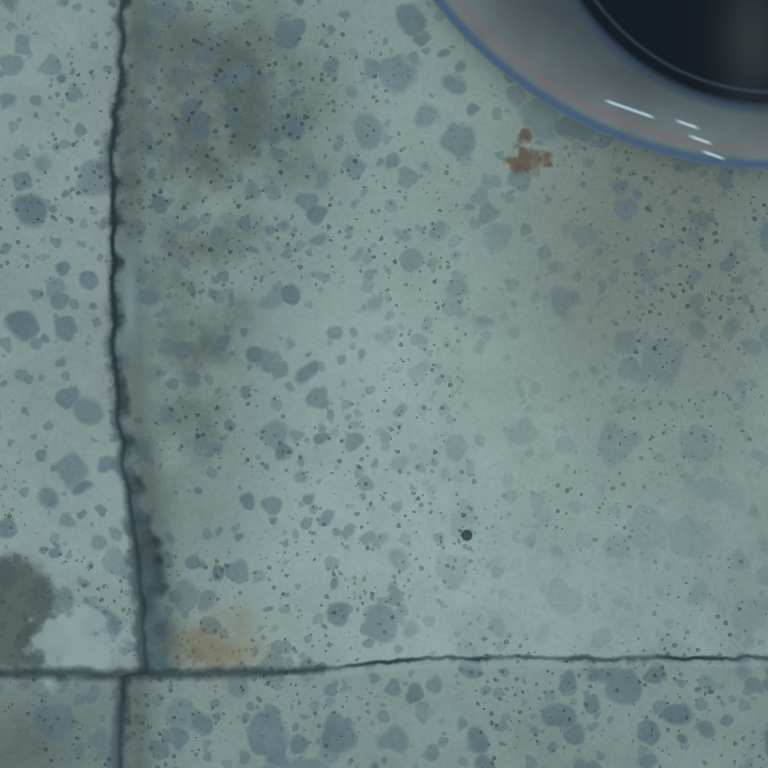
Give the GLSL for this texture, as a WebGL 2 fragment shader.

```glsl
#version 300 es
precision highp float;
// Worn, speckled stone slabs split by dirty joints, with a glass bowl in the corner.
// Hashed cells scatter the spots, fbm stains the stone, and distances to bent
// lines and circles shape the joints and the glass.
#define SPOT vec3(0.32, 0.405, 0.445)
#define STONE_LIGHT vec3(0.545, 0.64, 0.63)
#define STONE_DULL vec3(0.495, 0.575, 0.57)
#define GRIME vec3(0.275, 0.325, 0.315)
#define JOINT vec3(0.25, 0.325, 0.345)
#define CRACK vec3(0.13, 0.175, 0.19)
#define BOWL vec3(1.009, 1.34, 0.561)
#define WELL vec3(1.009, 1.168, 0.305)

uniform vec2 u_resolution;
out vec4 fragColor;

float hash(vec2 p) {
  vec3 q = fract(p.xyx * 0.1031);
  q += dot(q, q.yzx + 33.33);
  return fract((q.x + q.y) * q.z);
}

float noise(vec2 p) {
  vec2 i = floor(p), f = fract(p);
  f = f * f * (3.0 - 2.0 * f);
  return mix(mix(hash(i), hash(i + vec2(1, 0)), f.x),
             mix(hash(i + vec2(0, 1)), hash(i + vec2(1, 1)), f.x), f.y);
}

float fbm(vec2 p) {
  float sum = 0.0, amp = 0.5;
  for (int i = 0; i < 4; i++, amp *= 0.5) {
    sum += amp * noise(p);
    p = p * 2.03 + 17.1;
  }
  return sum;
}

// Soft elliptical blob, 1 at its center.
float blob(vec2 p, float x, float y, float w, float h) {
  vec2 d = (p - vec2(x, y)) / vec2(w, h);
  return exp(-dot(d, d));
}

// Band around zero with a soft edge.
float band(float d, float width, float soft) {
  return 1.0 - smoothstep(width - soft, width + soft, abs(d));
}

// One layer of randomly sized round spots, each with its own strength.
float spots(vec2 p, float scale, float density) {
  vec2 q = p * scale, n = q * 2.6 + scale;
  q += 0.27 * vec2(noise(n), noise(n + 40.0)) - 0.13;
  float cover = 0.0;
  for (int k = 0; k < 9; k++) {
    vec2 cell = floor(q) + vec2(k % 3 - 1, k / 3 - 1), id = cell + scale * 3.0;
    vec2 center = cell + vec2(hash(id + 3.7), hash(id + 9.2));
    float radius = mix(0.14, 0.43, pow(hash(id + 21.0), 1.7));
    float shown = step(hash(id + 31.0), density) * mix(0.5, 1.0, hash(id + 51.0));
    cover = max(cover, shown * (1.0 - smoothstep(-0.08, 0.07, length(q - center) - radius)));
  }
  return cover;
}

vec3 stone(vec2 p, float left, float low) {
  float cloud = fbm(p * 7.0), fine = fbm(p * 22.0), main = (1.0 - left) * (1.0 - low);
  vec3 color = mix(STONE_DULL, STONE_LIGHT, blob(p, 0.56, 0.45, 0.3, 0.55));
  color *= (0.9 + 0.12 * cloud + 0.1 * fine) * (1.0 - 0.08 * low);
  // Grime down the left, warm stain below the bowl.
  float grime = blob(p, 0.28, 0.85, 0.15, 0.2) + 0.8 * blob(p, 0.24, 0.5, 0.09, 0.2);
  grime *= main * smoothstep(0.2, 0.7, 0.5 * (cloud + fine));
  grime += 0.5 * low * blob(p, 0.03, 0.03, 0.12, 0.08);
  color = mix(color, GRIME, min(grime, 0.75));
  color = mix(color, vec3(0.36, 0.39, 0.36), blob(p, 0.86, 0.7, 0.22, 0.24) * (0.4 + 0.4 * cloud));
  // Spots fade toward the lower right of the main slab.
  float fade = smoothstep(0.4, 0.75, p.x) * (1.0 - smoothstep(0.35, 0.8, p.y)) * main;
  float cover = max(spots(p, 16.0, 0.45), spots(p, 27.0, 0.48));
  cover = max(cover, 0.8 * spots(p, 52.0, 0.35));
  cover *= mix(0.76, 0.25, fade) * (1.0 - 0.45 * blob(p, 0.58, 0.5, 0.18, 0.4));
  color = mix(color, SPOT * (0.85 + 0.3 * fine), cover);
  // Fine round grit, thickest in the grime.
  float grit = spots(p, 130.0, 0.2) * smoothstep(0.4, 0.7, noise(p * 9.0) + 0.2 * grime);
  return color * (1.0 - 0.3 * grit) + 0.025 * (noise(p * 260.0) - 0.5);
}

vec3 joints(vec3 color, vec2 p, float dx, float dy, float low) {
  float rough = fbm(p * 38.0) - 0.5;
  float wide = (1.0 - smoothstep(0.12, 0.58, p.y)) * (1.0 - low);
  // Upright joint: grime, pale edge, mortar and crack.
  color = mix(color, GRIME, 0.5 * exp(-pow((dx - 0.022) / 0.02, 2.0)));
  color = mix(color, vec3(0.47, 0.57, 0.59), 0.7 * blob(vec2(dx, p.y), 0.022, 0.61, 0.012, 0.07));
  float mortar = band(dx + 0.03 * rough, 0.006 + 0.018 * wide + 0.004 * low, 0.007);
  color = mix(color, JOINT * (1.0 + 0.9 * rough), 0.85 * mortar);
  float crack = band(dx + 0.01 * wide + 0.014 * rough, 0.003, 0.003);
  color = mix(color, CRACK, crack * mix(0.45, 0.85, blob(p, 0.15, 0.68, 1.0, 0.2)));
  // Level joint: soft at left, thin and broken at right.
  float right = smoothstep(0.34, 0.46, p.x);
  float seam = band(dy + 0.012 * rough, mix(0.006, 0.0025, right), mix(0.006, 0.0025, right));
  color = mix(color, CRACK * 1.2, seam * mix(0.7, 0.3 + 0.8 * noise(p * 32.0), right));
  return mix(color, STONE_LIGHT, 0.5 * right * band(dy + 0.009 + 0.01 * rough, 0.003, 0.004));
}

vec3 bowl(vec3 color, vec2 p, float px) {
  float d = length(p - BOWL.xy) - BOWL.z, well = length(p - WELL.xy) - WELL.z;
  color *= 1.0 - 0.22 * exp(-max(d, 0.0) / 0.022);
  vec3 glass = mix(vec3(0.26, 0.31, 0.33), vec3(0.4, 0.45, 0.46), smoothstep(-0.12, -0.015, d));
  glass *= 0.9 + 0.2 * fbm(p * 18.0);
  glass = mix(glass, vec3(0.46, 0.41, 0.41), 0.6 * band(d + 0.026, 0.003, 0.004));
  glass = mix(glass, vec3(0.25, 0.35, 0.46), 0.85 * band(d + 0.006, 0.006, 0.005));
  glass = mix(glass, vec3(0.19, 0.26, 0.34), 0.7 * band(well - 0.004, 0.006, 0.006));
  vec3 inside = mix(vec3(0.08, 0.11, 0.14), vec3(0.19, 0.22, 0.23), blob(p, 0.98, 0.95, 0.045, 0.09));
  inside = mix(inside, vec3(0.25, 0.33, 0.4), 0.6 * band(well + 0.017, 0.002, 0.003));
  glass = mix(glass, inside, 1.0 - smoothstep(-0.006, 0.006, well));
  // Slanted glints, one long and three short.
  for (float k = 0.0; k < 4.0; k++) {
    float tail = min(k, 1.0);
    vec2 q = p - vec2(0.82 + 0.058 * tail + 0.017 * k, 0.858 - 0.02 * k);
    float glint = band(q.y + 0.35 * q.x, 0.002, 0.002) * band(q.x, 0.03 - 0.017 * tail, 0.006);
    glass = mix(glass, vec3(0.72, 0.83, 0.88), 0.85 * glint);
  }
  return mix(color, glass, 1.0 - smoothstep(-px, px, d));
}

void main() {
  vec2 p = gl_FragCoord.xy / u_resolution;
  float dy = p.y - mix(0.122, 0.143, smoothstep(0.25, 0.65, p.x));
  float low = 1.0 - smoothstep(-0.003, 0.003, dy);
  float bend = 0.199 - 0.052 * smoothstep(0.12, 0.58, p.y) + 0.011 * smoothstep(0.85, 0.92, p.y);
  float dx = p.x - mix(bend, 0.158, low);
  vec3 color = stone(p, 1.0 - smoothstep(-0.003, 0.003, dx), low);
  // Chipped corner, rust and debris.
  vec2 w = p + 0.07 * vec2(fbm(p * 35.0), fbm(p * 35.0 + 9.0)) - 0.033;
  color = mix(color, GRIME, 0.75 * smoothstep(0.2, 0.6, blob(w, 0.02, 0.2, 0.055, 0.08)));
  color = mix(color, STONE_LIGHT, 0.8 * smoothstep(0.25, 0.5, blob(w, 0.1, 0.16, 0.06, 0.045)));
  color = mix(color, vec3(0.45, 0.41, 0.3), 0.6 * blob(w, 0.28, 0.16, 0.06, 0.035));
  color = mix(color, vec3(0.34, 0.28, 0.22), 0.7 * smoothstep(0.3, 0.8, blob(w, 0.69, 0.8, 0.025, 0.02)));
  color = mix(color, CRACK, 0.7 * smoothstep(0.3, 0.6, blob(p, 0.608, 0.303, 0.008, 0.008)));
  color = joints(color, p, dx, dy, low);
  fragColor = vec4(bowl(color, p, 1.5 / u_resolution.y), 1.0);
}
```
